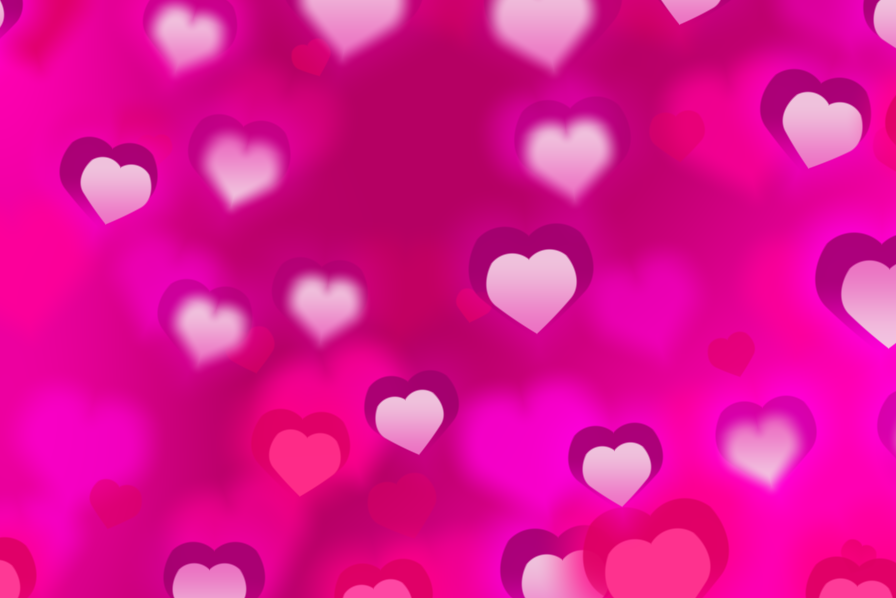
Write a Shadertoy shader that draws this background.

```glsl
// Glossy pink hearts floating over a crimson to magenta glow.
// Three jittered grids of heart distance fields are layered back to front:
// out-of-focus hearts, flat crimson hearts, then haloed hearts with a dark rim.

vec4 hash4(vec2 cell, float seed) {
    float n = dot(cell, vec2(127.1, 311.7)) + seed * 74.7;
    return fract(sin(n + vec4(0.0, 19.3, 41.9, 67.1)) * 43758.545);
}

// Signed distance to a heart with rounded flanks, centred on the origin
float heartDistance(vec2 p, float size, float angle) {
    float c = cos(angle), s = sin(angle);
    p = mat2(c, -s, s, c) * p / size;
    p.y += 0.55;
    float flank = clamp(p.y, 0.0, 1.0);
    p.y += 0.32 * flank * (1.0 - flank);
    p.x = abs(p.x);
    if (p.x + p.y > 1.0)
        return (length(p - vec2(0.25, 0.75)) - 0.3536) * size;
    float notch = length(p - vec2(0.0, 1.0));
    float side = length(p - 0.5 * max(p.x + p.y, 0.0));
    return min(notch, side) * sign(p.x - p.y) * size;
}

float heart(vec2 p, float size, float angle, float blur) {
    return smoothstep(blur, -blur, heartDistance(p, size, angle));
}

// Bright at the left and lower right, dark through the middle and top
float brightness(vec2 p) {
    float left = smoothstep(0.5, 0.0, p.x) * (0.6 + 0.4 * p.y);
    float right = smoothstep(0.35, 1.15, p.x - 0.8 * p.y);
    float waves = 0.07 * sin(7.0 * p.x + 3.0 * p.y) * sin(8.0 * p.y - 2.0 * p.x);
    return clamp(left + right + waves, 0.0, 1.0);
}

vec2 scatter(vec2 cell, vec2 spacing, vec2 jitter) {
    cell.x += 0.5 * mod(cell.y, 2.0) - 0.1;
    return (cell + 0.12 + 0.5 * (jitter - 0.5)) * spacing;
}

// Large out-of-focus hearts
vec3 addBlurredHearts(vec3 color, vec2 p) {
    for (int k = 0; k < 25; k++) {
        vec2 cell = vec2(k % 5, k / 5);
        vec4 h = hash4(cell, 1.0);
        vec2 center = scatter(cell, vec2(0.34, 0.24), h.xy);
        vec3 tint = h.z < 0.4 ? vec3(1.0, 0.0, 0.6)
                  : h.z < 0.65 ? vec3(1.0, 0.0, 0.85)
                  : h.z < 0.83 ? vec3(1.0, 0.27, 0.83) : vec3(0.86, 0.0, 0.37);
        float opacity = mix(0.3, 0.85, max(brightness(center), h.w * h.w));
        float mask = heart(p - center, mix(0.14, 0.2, h.w), h.x - 0.5, 0.035);
        color = mix(color, tint, opacity * mask);
    }
    return color;
}

// Small translucent crimson hearts
vec3 addFlatHearts(vec3 color, vec2 p) {
    for (int k = 0; k < 12; k++) {
        vec2 cell = vec2(k % 4, k / 4);
        vec4 h = hash4(cell, 5.0);
        vec2 center = scatter(cell + 0.3, vec2(0.42, 0.34), h.xy);
        float mask = heart(p - center, mix(0.05, 0.1, h.z * h.z), h.w - 0.5, 0.002);
        color = mix(color, vec3(0.88, 0.0, 0.38), mix(0.75, 0.4, h.z) * mask);
    }
    return color;
}

// Halo, dark rim and shaded face of each foreground heart
vec3 addHaloedHearts(vec3 color, vec2 p) {
    for (int k = 0; k < 30; k++) {
        vec2 cell = vec2(k % 6, k / 6);
        vec4 h = hash4(cell, 9.0);
        vec4 g = hash4(cell, 13.0);
        if (g.x < 0.2) continue;
        vec2 center = scatter(cell, vec2(0.29, 0.235), h.xy);
        float size = mix(0.095, 0.15, h.z * h.z);
        float tilt = 0.7 * (h.w - 0.5);
        bool hot = g.y < 0.22;
        bool soft = g.y > 0.7;
        vec2 q = p - center;
        vec2 rimOffset = q - size * vec2(0.25 * (g.z - 0.5), 0.14);

        float halo = heart(rimOffset, 1.65 * size, tilt, 0.055);
        vec3 haloTint = hot ? vec3(1.0, 0.0, 0.52) : vec3(1.0, 0.0, 0.9);
        float glow = hot ? 0.85 : mix(0.22, 0.9, brightness(center));
        color = mix(color, haloTint, glow * halo);

        float height = q.y / size;
        float rim = heart(rimOffset, 1.38 * size, 0.6 * tilt, 0.002);
        rim *= smoothstep(-0.65, 0.35, height) * (soft ? 0.4 : 0.85);
        color = mix(color, hot ? vec3(0.86, 0.0, 0.38) : vec3(0.62, 0.0, 0.42), rim);

        float shade = smoothstep(-0.6, 0.5, g.w < 0.7 ? height : -height);
        vec3 face = mix(vec3(0.93, 0.46, 0.77), vec3(0.95, 0.79, 0.88), shade);
        if (hot) face = mix(vec3(1.0, 0.14, 0.5), vec3(1.0, 0.3, 0.66), g.z);
        float opacity = g.y > 0.22 && g.y < 0.32 ? 0.5 : 0.96;
        float blur = soft ? 0.02 : 0.002;
        color = mix(color, face, opacity * heart(q, size, tilt, blur));
    }
    return color;
}

void mainImage(out vec4 fragColor, in vec2 fragCoord) {
    vec2 p = fragCoord / iResolution.y;
    vec3 color = mix(vec3(0.71, 0.0, 0.39), vec3(1.0, 0.0, 0.7), brightness(p));
    color = addBlurredHearts(color, p);
    color = addFlatHearts(color, p);
    color = addHaloedHearts(color, p);
    fragColor = vec4(color, 1.0);
}
```
